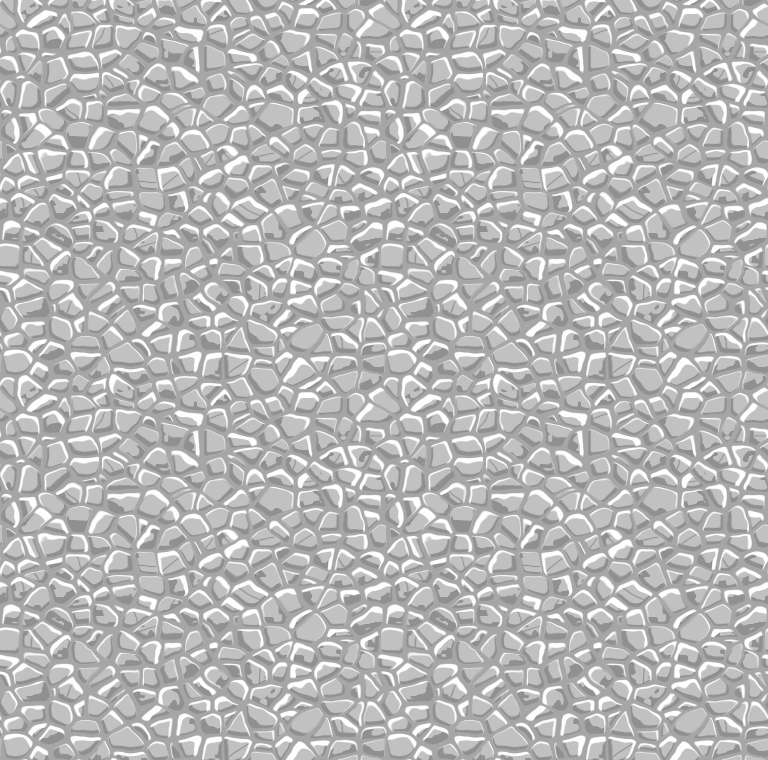
A WebGL 2 fragment shader for this texture:

```glsl
#version 300 es
precision highp float;
// Embossed grey pebbled leather: rounded polygonal grains with lit tops and shaded feet.

uniform vec2 u_resolution;
out vec4 fragColor;

const vec3 GROOVE = vec3(0.650);
const vec3 GRAIN  = vec3(0.755);
const vec3 SHADE  = vec3(0.565);
const vec3 SHINE  = vec3(0.995);

const float TILE_SIZE = 0.5;             // repeat length, in canvas widths
const vec2  GRAINS = vec2(17.0, 20.0);   // grid cells per repeat
const float SIZE_SPREAD = 0.38;          // variation of grain size
const float ROUNDING = 20.0;             // higher gives sharper corners
const float WARP = 0.32;                 // bending of grain edges
const vec2  GROOVE_HALF = vec2(0.045, 0.125);
const vec2  SHINE_DEPTH = vec2(0.03, 0.29);
const vec2  SHADE_DEPTH = vec2(0.08, 0.26);
const float RIM = 0.015;                 // thin shade around each grain
const float BLOTCH_DEPTH = 0.32;         // ragged patches of shade
const float LIGHT_SWING = 1.0;           // radians either side of vertical
const float CRACK_SHARE = 0.1;
const float CRACK_HALF = 0.025;
const float SOFTNESS = 0.04;             // edge blur, in grid cells

vec3 hash3(vec2 cell) {
    vec3 q = fract((cell.xyx + 7.0) * vec3(0.1031, 0.1030, 0.0973));
    q += dot(q, q.yxz + 33.33);
    return fract((q.xxy + q.yzz) * q.zyx);
}

// Value noise that repeats after the given number of cells.
vec3 tiledNoise(vec2 p, vec2 period) {
    vec2 i = floor(p);
    vec2 f = fract(p);
    f = f * f * (3.0 - 2.0 * f);
    vec3 a = hash3(mod(i, period) + 90.0);
    vec3 b = hash3(mod(i + vec2(1, 0), period) + 90.0);
    vec3 c = hash3(mod(i + vec2(0, 1), period) + 90.0);
    vec3 d = hash3(mod(i + vec2(1, 1), period) + 90.0);
    return mix(mix(a, b, f.x), mix(c, d, f.x), f.y);
}

// Seed position in xy, size weight in z.
vec3 grainSeed(vec2 cell) {
    vec3 h = hash3(mod(cell, GRAINS));
    return vec3(cell + h.xy, h.z * SIZE_SPREAD);
}

void main() {
    vec2 p = gl_FragCoord.xy / u_resolution.x / TILE_SIZE * GRAINS;
    float pixel = GRAINS.x / (TILE_SIZE * u_resolution.x);
    float soft = max(SOFTNESS, 0.6 * pixel);

    vec3 broad = tiledNoise(p, GRAINS);
    vec3 fine = tiledNoise(p * 3.0, GRAINS * 3.0);
    p += WARP * (broad.xy - 0.5) + 0.06 * (fine.xy - 0.5);

    // Find the grain that owns this point.
    vec2 base = floor(p);
    vec2 home = base;
    vec3 seed = vec3(0.0);
    float nearest = 1e6;
    for (int y = -2; y <= 2; y++) {
        for (int x = -2; x <= 2; x++) {
            vec2 cell = base + vec2(x, y);
            vec3 s = grainSeed(cell);
            vec2 r = p - s.xy;
            float power = dot(r, r) - s.z;
            if (power < nearest) {
                nearest = power;
                seed = s;
                home = cell;
            }
        }
    }

    // Each grain gets its own light direction and depths.
    vec3 look = hash3(mod(home, GRAINS) + 41.0);
    vec3 trait = hash3(mod(home, GRAINS) + 173.0);
    float swing = (look.x * 2.0 - 1.0) * LIGHT_SWING;
    vec2 lightDir = vec2(sin(swing), cos(swing));
    float shineDepth = mix(SHINE_DEPTH.x, SHINE_DEPTH.y, look.y) * mix(0.65, 1.35, fine.z);
    float blotch = smoothstep(0.45, 0.7, fine.x) * step(0.6, trait.x);
    float shadeDepth = mix(SHADE_DEPTH.x, SHADE_DEPTH.y, look.z) + BLOTCH_DEPTH * blotch;
    vec2 shineShift = lightDir * shineDepth;
    vec2 shadeShift = -lightDir * shadeDepth;

    // Rounded distance to the border, here and at both shifted points.
    vec3 sum = vec3(0.0);
    for (int y = -2; y <= 2; y++) {
        for (int x = -2; x <= 2; x++) {
            if (x == 0 && y == 0) continue;
            vec3 s = grainSeed(home + vec2(x, y));
            vec2 across = s.xy - seed.xy;
            float span = max(length(across), 0.001);
            vec2 n = across / span;
            float d = 0.5 * (span + (seed.z - s.z) / span) - dot(p - seed.xy, n);
            vec3 shifted = d - vec3(0.0, dot(n, shineShift), dot(n, shadeShift));
            sum += exp(-ROUNDING * shifted);
        }
    }
    vec3 border = -log(sum) / ROUNDING;

    float groove = mix(GROOVE_HALF.x, GROOVE_HALF.y, broad.z);
    float inside = smoothstep(-soft, soft, border.x - groove);
    float shine = 1.0 - smoothstep(-soft, soft, border.y - groove);
    float rimmed = min(border.z, border.x - RIM);
    float shade = 1.0 - smoothstep(-soft, soft, rimmed - groove);

    // A few grains are split by a fine crack.
    float turn = trait.y * 6.2832;
    float crackDist = abs(dot(p - seed.xy, vec2(cos(turn), sin(turn))));
    float crack = 1.0 - smoothstep(CRACK_HALF - soft, CRACK_HALF + soft, crackDist);
    crack *= step(trait.z, CRACK_SHARE);

    vec3 body = mix(GRAIN, SHADE, max(shade, crack));
    body = mix(body, SHINE, shine);
    fragColor = vec4(mix(GROOVE, body, inside), 1.0);
}
```
